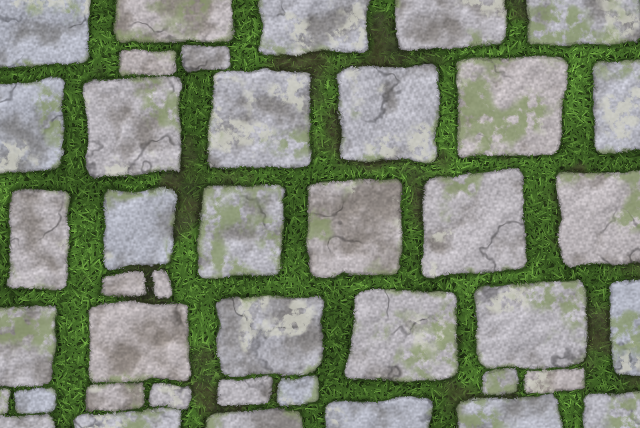
This texture is drawn by a Shadertoy shader. Its source:

```glsl
// Weathered grey cobblestones in uneven rows, with grass and moss in the joints.

// Layout, in units of canvas height; rows count down from the top
const float TOP_ROW = 0.988;
const float ROW_PITCH = 0.261;
const float ROW_SLOPE = 0.04;
const int ROWS = 5;
const float START[ROWS]  = float[ROWS](0.085, 0.023, 0.098, 0.010, 0.000);
const float PITCH[ROWS]  = float[ROWS](0.322, 0.295, 0.205, 0.309, 0.295);
const float GROWTH[ROWS] = float[ROWS](0.0, 0.0, 0.0125, 0.0, 0.0);
const float FILLER_ODDS[ROWS] = float[ROWS](0.55, 0.0, 0.25, 0.65, 0.3);
const float HALF_GAP = 0.026;
const float HALF_HEIGHT = 0.108;
const float FILLER_ROOM = 0.032;
const float CORNER = 0.020;
const float BLADE_CELL = 0.014;

// Colours
const vec3 STONE_LIGHT = vec3(0.71, 0.71, 0.73);
const vec3 STONE_DARK  = vec3(0.54, 0.53, 0.52);
const vec3 LICHEN      = vec3(0.82, 0.82, 0.77);
const vec3 MOSS        = vec3(0.52, 0.58, 0.40);
const vec3 SOIL        = vec3(0.22, 0.23, 0.17);
const vec3 GRASS_DARK  = vec3(0.13, 0.19, 0.08);
const vec3 GRASS_MID   = vec3(0.25, 0.38, 0.15);
const vec3 GRASS_LIGHT = vec3(0.42, 0.60, 0.25);

float hash(vec2 p) { return fract(sin(dot(p, vec2(127.1, 311.7))) * 43758.5); }
vec2 hash2(vec2 p) { return vec2(hash(p), hash(p + 17.3)); }

float noise(vec2 p) {
    vec2 i = floor(p), f = fract(p);
    f = f * f * (3.0 - 2.0 * f);
    return mix(mix(hash(i), hash(i + vec2(1, 0)), f.x),
               mix(hash(i + vec2(0, 1)), hash(i + vec2(1, 1)), f.x), f.y);
}

float fbm(vec2 p) {
    float sum = 0.0, amp = 0.5;
    for (int i = 0; i < 5; i++) {
        sum += amp * noise(p);
        p = mat2(1.6, 1.2, -1.2, 1.6) * p + 5.1;
        amp *= 0.5;
    }
    return sum;
}

// Rounded box with a random tilt and taper
float block(vec2 p, vec2 halfSize, float corner, float seed) {
    vec2 lean = hash2(vec2(seed * 91.0, 4.0)) - 0.5;
    p += vec2(p.y, -p.x) * lean.x * 0.07;
    p.x *= 1.0 + lean.y * p.y;
    vec2 q = abs(p) - halfSize + corner;
    return length(max(q, 0.0)) + min(max(q.x, q.y), 0.0) - corner;
}

// Nearest stone: x = signed distance, y = random seed of that stone
vec2 paving(vec2 p) {
    p += 0.014 * (vec2(noise(p * 16.0), noise(p * 16.0 + 40.0)) - 0.5);
    p.y -= ROW_SLOPE * (p.x - 0.75);
    vec2 best = vec2(1.0, 0.0);
    float nearRow = floor((TOP_ROW - p.y) / ROW_PITCH + 0.5);
    for (int j = -1; j <= 1; j++) {
        float row = nearRow + float(j);
        int r = int(mod(row, float(ROWS)));
        float x = p.x - START[r];
        float root = sqrt(max(PITCH[r] * PITCH[r] + 4.0 * GROWTH[r] * x, 0.0));
        float nearCol = floor(2.0 * x / (PITCH[r] + root) + 0.5);
        for (int i = -1; i <= 1; i++) {
            float col = nearCol + float(i);
            vec2 id = vec2(col, row);
            float seed = hash(id + 2.7);
            vec2 jitter = hash2(id + 31.0) - 0.5;
            vec2 q = p - vec2(START[r] + (PITCH[r] + GROWTH[r] * col) * col, TOP_ROW - row * ROW_PITCH);
            vec2 halfSize = vec2(0.5 * PITCH[r] + GROWTH[r] * col - HALF_GAP, HALF_HEIGHT);
            float hasFiller = step(hash(id + 63.0), FILLER_ODDS[r]);

            // Main stone, shortened from below where a filler fits
            vec2 size = halfSize + (jitter.yx - 0.3) * vec2(0.016, -0.012);
            float room = 0.5 * FILLER_ROOM * hasFiller;
            size.y -= room;
            float d = block(q - vec2(jitter.x * 0.02, jitter.y * 0.012 + room), size, CORNER, seed);
            if (d < best.x) best = vec2(d, seed);

            // Two small fillers side by side in the joint below
            float cut = jitter.x * halfSize.x * 0.9;
            for (float side = -1.0; side <= 1.0; side += 2.0) {
                float halfWidth = 0.5 * (halfSize.x - side * cut);
                vec2 at = vec2(cut + side * halfWidth, -0.115 + side * jitter.y * 0.008);
                float f = block(q - at, vec2(halfWidth - 0.006, 0.029), 0.014, seed + side);
                if (hasFiller > 0.5 && f < best.x) best = vec2(f, fract(seed + 0.37 * side));
            }
        }
    }
    best.x += 0.010 * (fbm(p * 45.0) - 0.5);
    return best;
}

// Layered tapered strokes; returns the tone of the topmost blade
float grass(vec2 p, float pixel) {
    float tone = 0.0;
    for (int layer = 0; layer < 4; layer++) {
        vec2 g = p / BLADE_CELL + float(layer) * vec2(7.37, 3.61);
        for (int n = 0; n < 9; n++) {
            vec2 cell = floor(g) + vec2(n % 3, n / 3) - 1.0;
            vec2 rnd = hash2(cell + float(layer) * 57.0);
            float angle = 6.283 * hash(cell + 9.0 + float(layer));
            vec2 q = g - cell - rnd, dir = vec2(cos(angle), sin(angle));
            float along = clamp(dot(q, dir), -0.85, 0.85);
            float edge = length(q - dir * along) - 0.13 + 0.07 * along;
            float cover = 1.0 - smoothstep(-0.5, 0.5, edge * BLADE_CELL / pixel);
            tone = mix(tone, (0.25 + 0.75 * rnd.x) * (0.8 + 0.25 * along), cover);
        }
    }
    return tone;
}

vec3 stoneColor(vec2 p, float d, float seed) {
    vec2 q = p + seed * 37.0;
    float relief = fbm(q * 15.0);
    float slope = relief - fbm((q + vec2(-0.003, 0.005)) * 15.0);
    vec3 col = mix(STONE_DARK, STONE_LIGHT, smoothstep(0.22, 0.56, relief + 0.22 * (seed - 0.4)));
    col *= mix(vec3(0.97, 0.99, 1.03), vec3(1.03, 0.99, 0.97), hash(vec2(seed, 8.0)));
    col *= 1.0 + 1.3 * slope + 0.16 * (noise(q * 210.0) - 0.5);
    float crack = 1.0 - smoothstep(0.0, 0.022, abs(fbm(q * 6.0) - 0.47));
    col *= 1.0 - 0.28 * crack * smoothstep(0.45, 0.7, noise(q * 11.0));
    // Pale lichen, green moss and worn rim
    float crust = smoothstep(0.58, 0.68, fbm(q * 9.0 + 20.0)) * smoothstep(0.35, 0.55, fbm(q * 60.0));
    col = mix(col, LICHEN, 0.75 * crust);
    float moss = smoothstep(0.54, 0.70, fbm(q * 8.0 + 60.0) + 0.10 * smoothstep(-0.02, 0.0, d));
    col = mix(col, MOSS, 0.75 * moss * smoothstep(0.3, 0.55, fbm(q * 50.0)));
    return col * mix(0.74, 1.0, smoothstep(0.0, 0.009, -d));
}

vec3 jointColor(vec2 p, float d, float tone) {
    vec3 col = mix(GRASS_DARK, GRASS_MID, smoothstep(0.0, 0.45, tone));
    col = mix(col, GRASS_LIGHT, smoothstep(0.4, 0.95, tone));
    col *= 0.85 + 0.35 * noise(p * 9.0);
    float bare = smoothstep(0.54, 0.70, fbm(p * 6.0 + 13.0) + 0.06 * (p.x - 0.75));
    vec3 earth = SOIL * (0.65 + 0.8 * fbm(p * 90.0)) + vec3(0.04, 0.02, 0.0) * noise(p * 25.0);
    col = mix(col, earth, bare * (1.0 - 0.5 * tone));
    return col * mix(0.62, 1.0, smoothstep(0.0, 0.014, d));
}

void mainImage(out vec4 fragColor, in vec2 fragCoord) {
    float pixel = 1.0 / iResolution.y;
    vec2 p = fragCoord * pixel;
    vec2 stone = paving(p);
    float tone = grass(p, pixel);
    float d = stone.x + 0.006 * (tone - 0.3); // blades lap over the stone edges
    float joint = smoothstep(-pixel, pixel, d);
    vec3 col = mix(stoneColor(p, d, stone.y), jointColor(p, d, tone), joint);
    fragColor = vec4(clamp(col, 0.0, 1.0), 1.0);
}
```
